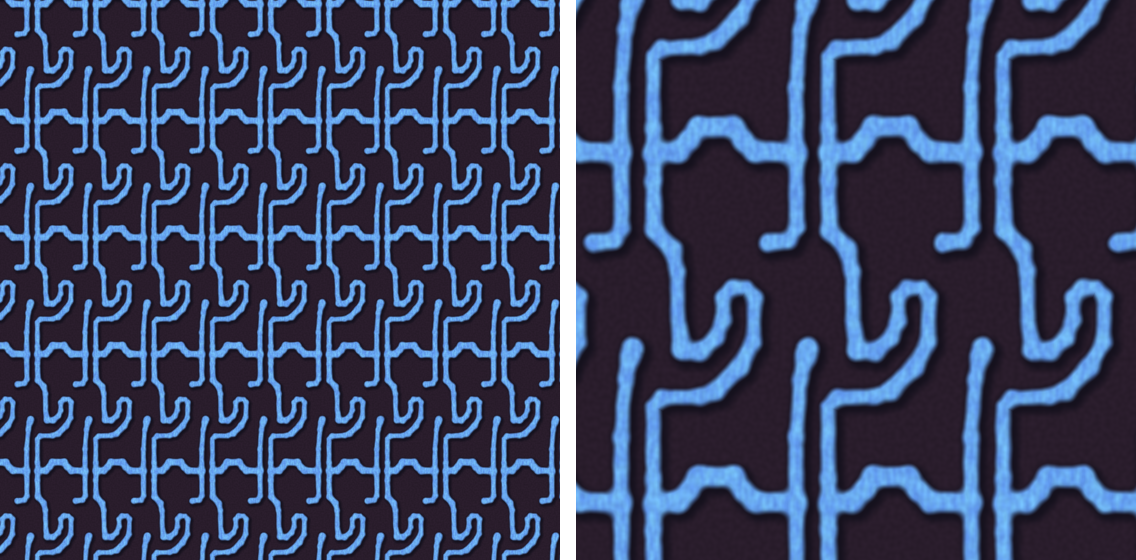
Left: the whole. Right: its middle third, enlarged.
Write a WebGL 2 fragment shader that draws this pattern.

```glsl
#version 300 es
precision highp float;
// Interlocking raised blue ribbons with hooks, bridges and posts on a dark plum ground.

uniform vec2 u_resolution;
out vec4 outColor;

const vec2 PERIOD = vec2(12.0, 24.0);  // one repeat, in motif units
const float REPEATS_ACROSS = 9.6;
const vec2 ORIGIN = vec2(38.4);        // motif offset from the top left corner
const int COUNT = 8;                   // joints in each stroke

const vec3 GROUND = vec3(0.162, 0.112, 0.170);
const vec3 SHADOW = vec3(0.055, 0.050, 0.095);
const vec3 BLUE_DEEP = vec3(0.375, 0.595, 0.925);
const vec3 BLUE_LIGHT = vec3(0.455, 0.740, 0.965);
const vec3 RIM = vec3(0.29, 0.44, 0.70);

// Stroke joints: x, y (downward), half width
const vec3 STEM[COUNT] = vec3[COUNT](
  vec3(5.3, 3.9, 0.5), vec3(5.3, 8.8, 0.5), vec3(5.4, 10.5, 0.62), vec3(5.3, 12.4, 0.52),
  vec3(5.4, 15.8, 0.6), vec3(6.6, 17.1, 0.6), vec3(6.95, 18.6, 0.5), vec3(7.0, 22.0, 0.5));
const vec3 HOOK_INNER[COUNT] = vec3[COUNT](
  vec3(7.0, 22.0, 0.5), vec3(7.3, 24.0, 0.65), vec3(8.5, 24.1, 0.6), vec3(9.6, 23.2, 0.5),
  vec3(10.1, 22.0, 0.48), vec3(10.1, 20.4, 0.48), vec3(10.7, 19.75, 0.5), vec3(11.7, 19.75, 0.5));
const vec3 HOOK_OUTER[COUNT] = vec3[COUNT](
  vec3(11.7, 19.75, 0.5), vec3(12.25, 20.4, 0.48), vec3(12.15, 23.5, 0.5), vec3(11.2, 25.2, 0.6),
  vec3(9.6, 26.8, 0.6), vec3(8.5, 27.2, 0.5), vec3(5.9, 27.3, 0.5), vec3(5.3, 27.9, 0.5));
const vec3 BRIDGE[COUNT] = vec3[COUNT](
  vec3(5.4, 10.5, 0.65), vec3(7.0, 10.4, 0.7), vec3(7.8, 9.6, 0.65), vec3(8.4, 8.7, 0.7),
  vec3(10.8, 8.7, 0.7), vec3(11.5, 9.7, 0.65), vec3(12.3, 10.4, 0.7), vec3(15.1, 10.5, 0.65));
const vec3 POST[COUNT] = vec3[COUNT](
  vec3(15.9, -0.1, 0.75), vec3(15.75, 0.4, 0.65), vec3(15.4, 2.0, 0.48), vec3(15.1, 6.0, 0.48),
  vec3(15.1, 10.5, 0.56), vec3(15.15, 15.6, 0.5), vec3(14.6, 16.5, 0.5), vec3(13.2, 16.65, 0.65));

vec2 hashGradient(vec2 cell) {
  vec3 h = fract(cell.xyx * vec3(0.1031, 0.1030, 0.0973));
  h += dot(h, h.yzx + 33.33);
  float angle = 6.28318 * fract((h.x + h.y) * h.z);
  return vec2(cos(angle), sin(angle));
}

float gradientNoise(vec2 p) {
  vec2 i = floor(p), f = fract(p);
  vec2 u = f * f * f * (f * (f * 6.0 - 15.0) + 10.0);
  vec2 e = vec2(1.0, 0.0);
  float low = mix(dot(hashGradient(i), f), dot(hashGradient(i + e), f - e), u.x);
  float high = mix(dot(hashGradient(i + e.yx), f - e.yx), dot(hashGradient(i + 1.0), f - 1.0), u.x);
  return mix(low, high, u.y);
}

float smoothMin(float a, float b, float k) {
  float h = max(k - abs(a - b), 0.0) / k;
  return min(a, b) - 0.25 * h * h * k;
}

// Distance to the nearest periodic copy of a tapered segment
float taperedSegment(vec2 p, vec3 a, vec3 b) {
  vec2 middle = 0.5 * (a.xy + b.xy);
  p -= PERIOD * floor((p - middle) / PERIOD + 0.5);
  vec2 pa = p - a.xy, ba = b.xy - a.xy;
  float t = clamp(dot(pa, ba) / dot(ba, ba), 0.0, 1.0);
  return length(pa - ba * t) - mix(a.z, b.z, t);
}

float stroke(vec2 p, vec3 joints[COUNT]) {
  float d = 100.0;
  for (int i = 0; i < COUNT - 1; i++)
    d = smoothMin(d, taperedSegment(p, joints[i], joints[i + 1]), 0.35);
  return d;
}

float ribbons(vec2 p) {
  float column = min(stroke(p, STEM), min(stroke(p, HOOK_INNER), stroke(p, HOOK_OUTER)));
  float span = smoothMin(stroke(p, BRIDGE), stroke(p, POST), 0.6);
  return smoothMin(column, span, 0.5);
}

void main() {
  vec2 uv = gl_FragCoord.xy / u_resolution;
  float unitsAcross = REPEATS_ACROSS * PERIOD.x;
  vec2 p = vec2(uv.x, 1.0 - uv.y) * unitsAcross - ORIGIN;
  float pixel = unitsAcross / min(u_resolution.x, u_resolution.y);

  // Slightly uneven outline
  vec2 wobble = vec2(gradientNoise(p * 0.7), gradientNoise(p * 0.7 + 71.0));
  vec2 q = p + 0.09 * wobble;
  float d = ribbons(q);
  float dCast = ribbons(q - vec2(0.25, 0.28));

  // Grainy ground with a shadow toward the lower right
  float grain = gradientNoise(p * 2.7 + 19.0);
  vec3 color = GROUND * (1.0 + 0.12 * grain);
  float shade = 0.75 * (1.0 - smoothstep(-0.1, 0.7, dCast));
  shade = max(shade, 0.4 * (1.0 - smoothstep(0.0, 0.5, d)));
  color = mix(color, SHADOW, shade);

  // Fibrous blue face with a bevelled rim
  float fibre = gradientNoise(p * vec2(2.6, 1.1)) + 0.6 * gradientNoise(p * vec2(0.8, 0.5) + 43.0);
  vec3 face = mix(BLUE_DEEP, BLUE_LIGHT, clamp(0.5 + 0.9 * fibre, 0.0, 1.0));
  face *= 1.0 + 0.07 * grain;
  float edge = smoothstep(-0.38, 0.0, d);
  face = mix(face, RIM, 0.4 * edge);
  face *= 1.0 + 0.3 * edge * clamp(dCast - d, -0.4, 0.4);

  float soft = max(0.22, 0.75 * pixel);
  outColor = vec4(mix(face, color, smoothstep(-soft, soft, d)), 1.0);
}
```
